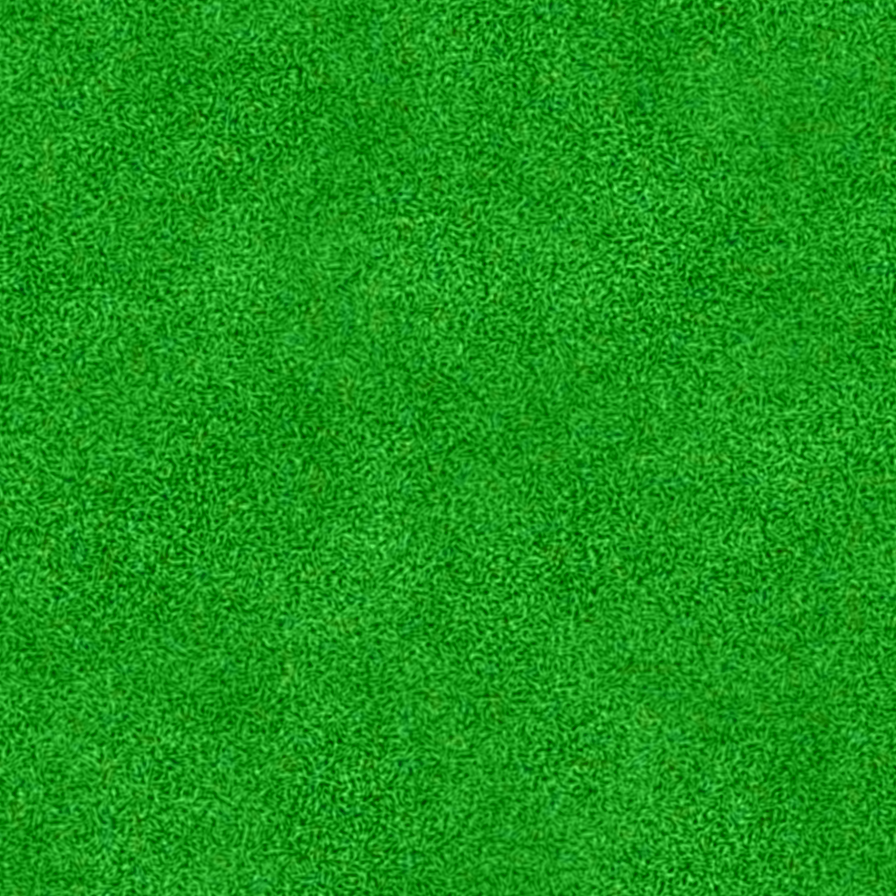
This texture is drawn by a WebGL 2 fragment shader. Its source:

```glsl
#version 300 es
precision highp float;

#define STRAND_DENSITY 215.0   // strands across the canvas
#define STRAND_STRETCH 1.55    // length of a strand over its width
#define CLUMP_DENSITY 42.0     // patches sharing one direction
#define GRAIN_CONTRAST 0.088
#define BLOTCH_CONTRAST 0.022
#define TINT_STRENGTH 0.05
#define MEAN_GREEN 0.592
#define DIRECTIONS 5

uniform vec2 u_resolution;
out vec4 fragColor;

const float TAU = 6.2831853;
const float NOISE_DEVIATION = 0.215;

// Integer hash of a lattice cell, mapped to 0..1
float hashCell(ivec2 cell, int seed) {
    uvec2 q = uvec2(cell) * uvec2(1597u, 3797u);
    uint h = (q.x ^ (q.y * 2741u)) + uint(seed) * 9973u;
    h = (h ^ (h >> 15)) * 73939u;
    h = (h ^ (h >> 13)) * 90533u;
    h = (h ^ (h >> 16)) * 48611u;
    h ^= h >> 15;
    return float(h >> 8) / 16777216.0;
}

float cornerSlope(ivec2 cell, vec2 offset, int seed) {
    float angle = TAU * hashCell(cell, seed);
    return dot(vec2(cos(angle), sin(angle)), offset);
}

// Gradient noise scaled to a deviation of about one
float gradientNoise(vec2 p, int seed) {
    ivec2 cell = ivec2(floor(p));
    vec2 f = fract(p);
    vec2 w = f * f * f * (f * (f * 6.0 - 15.0) + 10.0);
    float a = cornerSlope(cell, f, seed);
    float b = cornerSlope(cell + ivec2(1, 0), f - vec2(1, 0), seed);
    float c = cornerSlope(cell + ivec2(0, 1), f - vec2(0, 1), seed);
    float d = cornerSlope(cell + ivec2(1, 1), f - vec2(1, 1), seed);
    return mix(mix(a, b, w.x), mix(c, d, w.x), w.y) / NOISE_DEVIATION;
}

vec2 rotate(vec2 p, float angle) {
    float c = cos(angle), s = sin(angle);
    return vec2(c * p.x + s * p.y, c * p.y - s * p.x);
}

// Short strands whose direction changes from clump to clump
float strands(vec2 uv) {
    float sum = 0.0, power = 0.0;
    for (int i = 0; i < DIRECTIONS; i++) {
        float angle = 0.5 * TAU * float(i) / float(DIRECTIONS) + 0.08;
        vec2 p = rotate(uv, angle) * STRAND_DENSITY;
        p.x /= STRAND_STRETCH;
        float clump = gradientNoise(uv * CLUMP_DENSITY + float(i) * 7.3, 20 + i);
        float level = i == 0 ? 0.35 : 0.0;
        float weight = exp(1.1 * (clump + level));
        sum += weight * gradientNoise(p + float(i) * 3.7, i);
        power += weight * weight;
    }
    return sum * inversesqrt(power);
}

// Soft light and dark patches, wider than they are tall
float blotches(vec2 uv) {
    float broad = gradientNoise(uv * vec2(4.0, 5.5) + 1.7, 40);
    float medium = gradientNoise(uv * vec2(13.0, 21.0) + 4.1, 41);
    float small = gradientNoise(uv * vec2(34.0, 52.0) + 2.3, 42);
    return 0.45 * broad + 0.55 * medium + 0.6 * small;
}

// Green ramp: red and blue only rise in the lighter tones
vec3 turfColor(float green) {
    float pale = max(0.0, green - 0.49) * 0.9;
    return vec3(pale, green, pale);
}

void main() {
    vec2 uv = gl_FragCoord.xy / min(u_resolution.x, u_resolution.y);

    // Strand relief, slightly stronger in some areas
    float relief = 1.0 + 0.1 * gradientNoise(uv * 6.0 + 8.2, 50);
    float green = MEAN_GREEN + GRAIN_CONTRAST * relief * strands(uv)
                + BLOTCH_CONTRAST * blotches(uv);
    vec3 color = turfColor(clamp(green, 0.28, 0.92));

    // Rare brownish and bluish tints
    float tint = gradientNoise(uv * vec2(30.0, 38.0) + 5.9, 60);
    color.r += TINT_STRENGTH * smoothstep(1.1, 2.4, tint);
    color.b += TINT_STRENGTH * smoothstep(1.1, 2.4, -tint);

    fragColor = vec4(clamp(color, 0.0, 1.0), 1.0);
}
```
